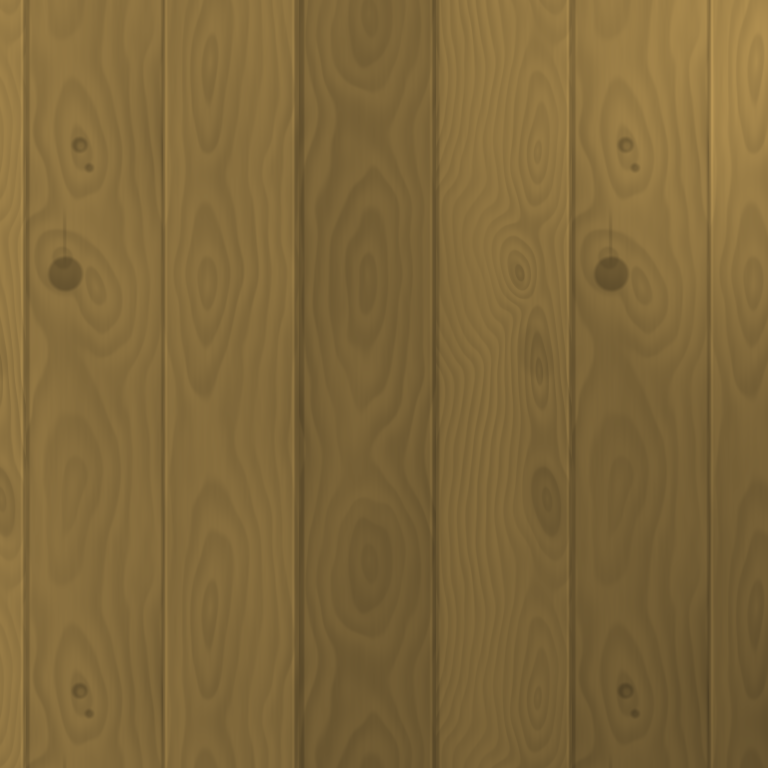
This texture is drawn by a WebGL 1 fragment shader. Its source:

```glsl
precision highp float;
// Vertical pine boards: four differing boards form a tile that repeats both ways.
// Growth rings are contours of blended ellipse distances, bent by periodic noise;
// knots, fibres, grooves and a broad uneven light are laid over them.

uniform vec2 u_resolution;

const float BOARD_WIDTH = 0.1777;   // fraction of the canvas
const float FIRST_SEAM = 0.0345;
const float PERIOD = 4.0;           // tile size in board widths
const vec3 PINE = vec3(1.0, 0.812, 0.455);

float hash(vec2 p) {
  vec3 q = fract(p.xyx * 0.1031);
  q += dot(q, q.yzx + 33.33);
  return fract((q.x + q.y) * q.z);
}

// Value noise whose rows wrap after rowCount cells
float noise(vec2 p, float rowCount) {
  vec2 cell = floor(p), f = fract(p);
  f = f * f * (3.0 - 2.0 * f);
  float low = mod(cell.y, rowCount), high = mod(cell.y + 1.0, rowCount);
  return mix(mix(hash(vec2(cell.x, low)), hash(vec2(cell.x + 1.0, low)), f.x),
             mix(hash(vec2(cell.x, high)), hash(vec2(cell.x + 1.0, high)), f.x), f.y);
}

// Noise in board space, stretched by scale and different on each board
float boardNoise(vec2 p, float board, vec2 scale) {
  return noise(p * scale + vec2(board * 57.0 + 11.0, 0.0), PERIOD * scale.y);
}

float smoothMin(float a, float b, float k) {
  float h = max(k - abs(a - b), 0.0) / k;
  return min(a, b) - h * h * k * 0.25;
}

// Offset from a centre, wrapped vertically
vec2 wrapOffset(vec2 p, vec2 center) {
  vec2 d = p - center;
  d.y = mod(d.y + 0.5 * PERIOD, PERIOD) - 0.5 * PERIOD;
  return d;
}

// Elliptic ring count around a centre, flattening smoothly at the wrap
float eye(vec2 p, vec2 center, vec2 size) {
  vec2 d = wrapOffset(p, center);
  d.y = 1.273 * sin(d.y * 0.7854);
  return length(d / size);
}

float patchMask(vec2 p, vec2 center, vec2 size) {
  return 1.0 - smoothstep(0.65, 1.15, length(wrapOffset(p, center) / size));
}

float disk(vec2 p, vec2 center, float radius) {
  return 1.0 - smoothstep(radius - 0.018, radius + 0.018, length(wrapOffset(p, center)));
}

// Ring count over each board
float ringField(vec2 p, float board) {
  if (board < 0.5) {
    float f = eye(p, vec2(0.3, 3.6), vec2(0.13, 0.38));
    f = smoothMin(f, eye(p, vec2(0.29, 2.0), vec2(0.13, 0.16)), 1.5);
    f = smoothMin(f, eye(p, vec2(0.56, 2.1), vec2(0.11, 0.17)), 0.7);
    return smoothMin(f, eye(p, vec2(0.4, 1.1), vec2(0.11, 0.25)), 1.5);
  }
  if (board < 1.5) {
    float f = eye(p, vec2(0.34, 2.0), vec2(0.1, 0.32));
    return smoothMin(f, eye(p, vec2(0.36, 0.4), vec2(0.1, 0.34)), 1.2);
  }
  if (board < 2.5) {
    float f = eye(p, vec2(0.46, 2.1), vec2(0.095, 0.3));
    return smoothMin(f, eye(p, vec2(0.46, 0.2), vec2(0.1, 0.19)), 1.0);
  }
  float f = eye(p, vec2(0.74, 2.8), vec2(0.05, 0.22));
  f = smoothMin(f, eye(p, vec2(0.58, 1.9), vec2(0.06, 0.09)), 1.5);
  f = smoothMin(f, eye(p, vec2(0.72, 1.0), vec2(0.06, 0.16)), 1.5);
  return smoothMin(f, eye(p, vec2(0.77, 3.74), vec2(0.065, 0.14)), 1.5);
}

// Brightness of one board; p.x runs 0..1 across it, p.y downwards
float boardTone(vec2 p, float board) {
  vec2 bend = vec2(boardNoise(p, board, vec2(2.0, 1.5)),
                   boardNoise(p, board + 4.0, vec2(3.0, 2.0))) - 0.5;
  vec2 q = p + bend * vec2(0.13, 0.35);
  float rings = ringField(q, board) + 0.45 * boardNoise(p, board + 8.0, vec2(9.0, 4.0));
  float phase = fract(rings);
  float lateWood = smoothstep(0.05, 0.75, phase) * (1.0 - smoothstep(0.78, 1.0, phase));
  float strength = mix(0.035, 0.1, boardNoise(p, board + 12.0, vec2(3.0, 1.0)));
  float tone = 1.025 - strength * lateWood;
  tone += 0.08 * (boardNoise(p, board + 16.0, vec2(2.5, 1.0)) - 0.5);
  tone += 0.022 * (boardNoise(p, board + 20.0, vec2(55.0, 5.0)) - 0.5);

  if (board < 0.5) {  // knots and a check above the large one
    vec2 d = wrapOffset(p, vec2(0.28, 1.74));
    float check = (1.0 - smoothstep(0.004, 0.02, abs(d.x))) * (1.0 - smoothstep(0.05, 0.25, abs(d.y)));
    float knots = max(disk(q, vec2(0.286, 2.007) + bend * vec2(0.13, 0.35), 0.125),
                      disk(p, vec2(0.46, 1.23), 0.03));
    knots = max(knots, disk(p, vec2(0.39, 1.062), 0.055) - 0.5 * disk(p, vec2(0.4, 1.07), 0.028));
    return tone * (1.0 - 0.22 * knots - 0.1 * check);
  }
  if (board < 1.5) return tone * 1.03;
  if (board < 2.5) return tone * (0.94 - 0.05 * patchMask(q, vec2(0.46, 0.2), vec2(0.2, 0.45)));
  float shade = 0.09 * patchMask(q, vec2(0.77, 3.74), vec2(0.15, 0.27))
              + 0.07 * patchMask(q, vec2(0.72, 2.65), vec2(0.16, 0.25))
              + 0.08 * patchMask(q, vec2(0.56, 1.92), vec2(0.07, 0.11));
  return tone * (1.04 - shade);
}

// Groove with a thin lit edge; its width varies from seam to seam
float grooveTone(float x) {
  float seam = mod(floor(x + 0.5), PERIOD), offset = fract(x + 0.5) - 0.5;
  float halfWidth = seam < 0.5 ? 0.022 : seam < 1.5 ? 0.012 : seam < 2.5 ? 0.034 : 0.024;
  float litSide = abs(seam - 1.0) < 0.5 ? 1.0 : -1.0;
  float groove = 1.0 - smoothstep(halfWidth - 0.01, halfWidth + 0.012, abs(offset));
  float edge = 1.0 - smoothstep(0.0, 0.016, abs(offset * litSide - halfWidth - 0.012));
  return 1.0 - 0.16 * groove + 0.09 * edge;
}

float roomLight(vec2 uv) {
  vec2 glow = uv - vec2(1.0, 0.9);
  return 0.48 + 0.07 * exp(-7.0 * uv.x) + 0.04 * uv.y
       - 0.09 * uv.x * uv.x * (1.0 - uv.y) + 0.13 * exp(-12.0 * dot(glow, glow));
}

void main() {
  vec2 uv = gl_FragCoord.xy / u_resolution;
  vec2 p = vec2(uv.x - FIRST_SEAM, 1.0 - uv.y) / BOARD_WIDTH;
  float board = mod(floor(p.x), PERIOD);
  float tone = boardTone(vec2(fract(p.x), mod(p.y, PERIOD)), board);
  gl_FragColor = vec4(PINE * tone * grooveTone(p.x) * roomLight(uv), 1.0);
}
```
